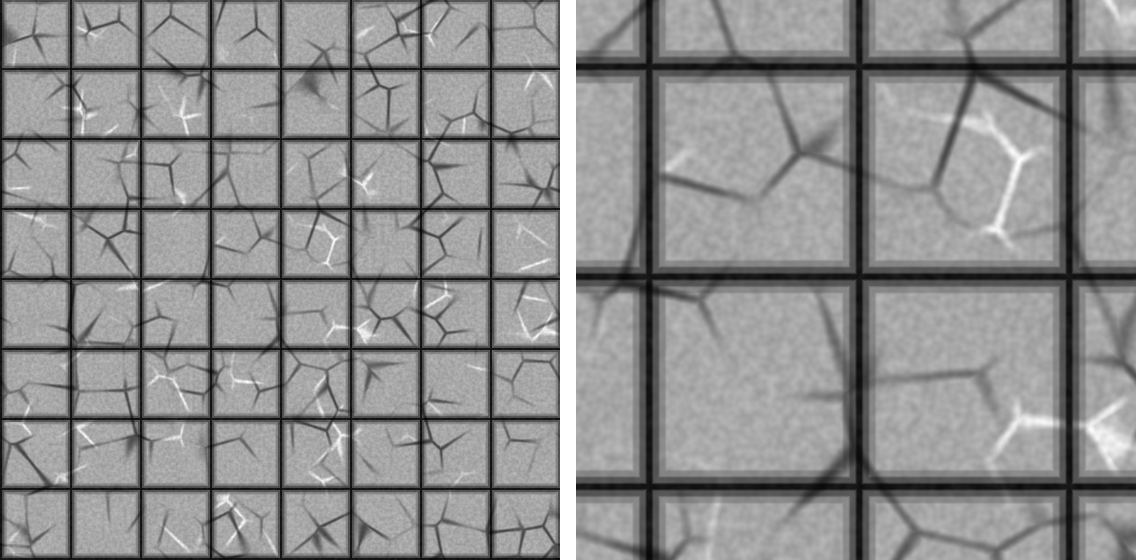
Left, the full canvas; right, a detail of the centre.
Give the GLSL for this pattern, as a three.js fragment shader.

```glsl
// Square grey stone tiles with stepped bevels, black grout, dark cracks and pale veins.
varying vec2 vUv;

vec2 hash2(vec2 p) {
  p = vec2(dot(p, vec2(127.1, 311.7)), dot(p, vec2(269.5, 183.3)));
  return fract(sin(p) * 43758.55);
}

// Unit gradient at a lattice corner, wrapped to the period
vec2 gradientAt(vec2 corner, float period, float seed) {
  float angle = 6.2832 * hash2(mod(corner, period) + seed).x;
  return vec2(cos(angle), sin(angle));
}

// Gradient noise that repeats after "period" cells
float gradientNoise(vec2 uv, float period, float seed) {
  vec2 p = uv * period;
  vec2 cell = floor(p);
  vec2 f = p - cell;
  vec2 w = f * f * f * (f * (f * 6.0 - 15.0) + 10.0);
  vec2 e = vec2(1.0, 0.0);
  float a = dot(gradientAt(cell, period, seed), f);
  float b = dot(gradientAt(cell + e.xy, period, seed), f - e.xy);
  float c = dot(gradientAt(cell + e.yx, period, seed), f - e.yx);
  float d = dot(gradientAt(cell + e.xx, period, seed), f - e.xx);
  return mix(mix(a, b, w.x), mix(c, d, w.x), w.y);
}

// Gap between the two nearest scattered points: zero along the cell borders
float cellBorder(vec2 uv, float period, float seed) {
  vec2 p = uv * period;
  vec2 cell = floor(p);
  float nearest = 9.0;
  float second = 9.0;
  for (int y = -2; y <= 2; y++) {
    for (int x = -2; x <= 2; x++) {
      vec2 id = cell + vec2(float(x), float(y));
      float dist = distance(p, id + hash2(mod(id, period) + seed));
      second = min(second, max(nearest, dist));
      nearest = min(nearest, dist);
    }
  }
  return second - nearest;
}

// Soft line along the borders, fading in and out over the surface
float veins(vec2 uv, float period, float seed, float fadeStart, float fadeEnd) {
  float line = 1.0 - smoothstep(0.0, 0.13, cellBorder(uv, period, seed));
  float strength = gradientNoise(uv, 11.0, seed + 37.0);
  return line * smoothstep(fadeStart, fadeEnd, strength);
}

float step1(float edge, float d) {
  return smoothstep(edge - 0.008, edge + 0.008, d);
}

void main() {
  // Distance to the nearest grout centre line, in tile widths
  vec2 t = fract(vUv * 8.0 - 0.0156);
  vec2 toEdge = min(t, 1.0 - t);
  float d = min(toEdge.x, toEdge.y);

  // Fine grain and faint mottling of the stone
  float grain = gradientNoise(vUv, 128.0, 5.0) * 0.07
              + gradientNoise(vUv, 230.0, 11.0) * 0.06;
  float stone = 0.658 + grain + 0.025 * gradientNoise(vUv, 20.0, 19.0);

  // Grout, dark outer bevel, lighter inner bevel, face
  float shade = 0.08 + 0.6 * grain;
  shade = mix(shade, 0.33 + 0.4 * grain, step1(0.0156, d));
  shade = mix(shade, 0.53 + 0.5 * grain, step1(0.0469, d));
  shade = mix(shade, stone, step1(0.0781, d));

  // Cracks darken and veins lighten
  shade *= 1.0 - 0.58 * veins(vUv, 14.0, 3.0, -0.2, 0.4);
  shade *= 1.0 + 0.42 * veins(vUv, 15.0, 71.0, 0.12, 0.42);

  gl_FragColor = vec4(vec3(shade), 1.0);
}
```
